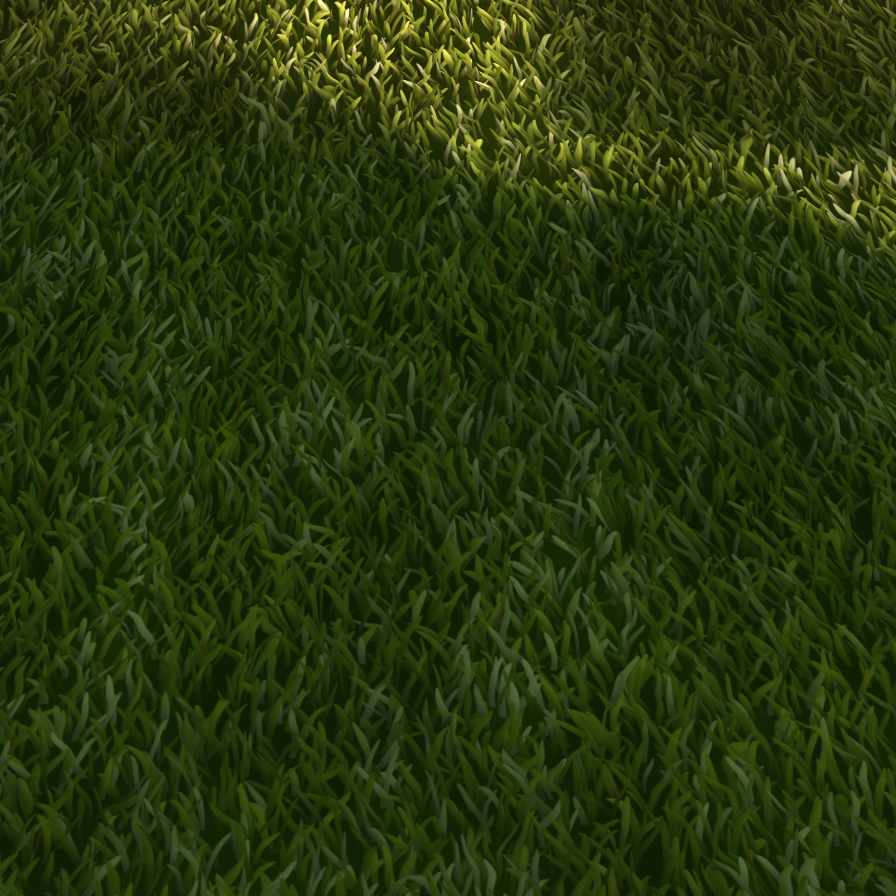
Reproduce this texture procedurally as a WebGL 2 fragment shader.

```glsl
#version 300 es
precision highp float;
// A mown lawn in perspective, mostly in shade, with a band of sun near the top.
// Curved blades grow from a jittered ground grid and are painted back to front;
// noise varies their tone, and a soft mask places the sunlight.
uniform vec2 u_resolution;
out vec4 fragColor;

const float RECESSION = 0.48;  // how much the blades shrink toward the top
const float CELL = 0.024;      // spacing of the blade roots
const vec3 SOIL  = vec3(0.060, 0.125, 0.010);
const vec3 LEAF  = vec3(0.130, 0.215, 0.026);
const vec3 OLIVE = vec3(0.220, 0.275, 0.045);
const vec3 PALE  = vec3(0.255, 0.325, 0.185);
const vec3 STRAW = vec3(0.235, 0.208, 0.060);

vec4 hash4(vec2 cell, float seed) {
  vec4 q = fract(vec4(cell.xyx, cell.y + seed * 7.31) * vec4(0.1031, 0.1030, 0.0973, 0.1099) + seed * 0.173);
  q += dot(q, q.wzxy + 33.33);
  return fract((q.xxyz + q.yzzw) * q.zywx);
}

float noise(vec2 p) {
  vec2 i = floor(p), f = fract(p);
  f = f * f * (3.0 - 2.0 * f);
  float low = mix(hash4(i, 3.0).x, hash4(i + vec2(1, 0), 3.0).x, f.x);
  float high = mix(hash4(i + vec2(0, 1), 3.0).x, hash4(i + vec2(1, 1), 3.0).x, f.x);
  return mix(low, high, f.y);
}

float fbm(vec2 p) {
  return 0.55 * noise(p) + 0.3 * noise(p * 2.1 + 17.0) + 0.15 * noise(p * 4.3 + 41.0);
}

float ellipseGlow(vec2 p, vec2 center, vec2 radius) {
  vec2 d = (p - center) / radius;
  return exp(-dot(d, d));
}

// Screen to ground: x spreads and y stretches as the lawn recedes.
vec2 toGround(vec2 uv, float scale) {
  return vec2((uv.x - 0.45) / scale, -log(scale) / RECESSION) + 2.0;
}

// Sunlight: a sloping lower edge, a hot spot, and a shadow at the right.
float sunlight(vec2 uv) {
  vec2 p = uv + 0.03 * (vec2(fbm(uv * 17.0), fbm(uv * 19.0 + 8.0)) - 0.5);
  float edge = 0.925 - 0.145 * smoothstep(0.24, 0.62, p.x) - 0.06 * smoothstep(0.78, 1.0, p.x);
  float sun = smoothstep(edge - 0.03, edge + 0.045, p.y);
  sun *= mix(0.22, 0.66, smoothstep(0.02, 0.32, p.x));
  float shadow = smoothstep(0.57, 0.65, p.x) * smoothstep(0.825, 0.88, p.y + 0.09 * (p.x - 0.7));
  sun *= 1.0 - 0.92 * shadow;
  sun += 0.40 * ellipseGlow(p, vec2(0.45, 0.97), vec2(0.17, 0.07));
  sun += 0.25 * ellipseGlow(p, vec2(0.98, 1.01), vec2(0.07, 0.03));
  return sun;
}

// One blade: returns coverage, height along it, and position across it.
vec3 blade(vec2 p, float len, float lean, float curl, float halfWidth, float soft) {
  float t = clamp(p.y / len, 0.0, 1.0);
  float bend = lean * mix(t, t * t, curl);
  float slope = lean * mix(1.0, 2.0 * t, curl) / len;
  float across = (p.x - bend) / sqrt(1.0 + slope * slope);
  float width = halfWidth * sqrt(max(1.0 - t * t * t, 0.0)) * (0.65 + 0.35 * t);
  float cover = smoothstep(soft, -soft, abs(across) - width);
  cover *= smoothstep(-soft, soft, p.y) * smoothstep(soft, -soft, p.y - len);
  return vec3(cover, t, clamp(across / halfWidth, -1.0, 1.0));
}

vec3 bladeColor(vec4 rnd, float t, float across, float patchTone, float sun) {
  vec3 tint = mix(LEAF, OLIVE, rnd.x * rnd.x);
  tint = mix(tint, PALE, smoothstep(0.68, 1.1, rnd.y + 0.8 * (patchTone - 0.4)));
  float form = mix(0.65, 1.08, smoothstep(0.0, 0.85, t)) * (0.82 + 0.3 * rnd.z);
  form *= 1.0 + 0.12 * across;
  vec3 lit = mix(vec3(0.36, 0.39, 0.05), vec3(0.86, 0.84, 0.38), rnd.w * t);
  lit = mix(lit, vec3(0.90, 0.82, 0.68), step(0.86, rnd.y) * t);
  return mix(tint * form, lit * form * form, sun);
}

void main() {
  vec2 uv = gl_FragCoord.xy / u_resolution;
  float scale = 1.0 - RECESSION * uv.y;
  // A small warp makes the blades less regular.
  vec2 ground = toGround(uv, scale);
  vec2 warped = ground + 0.010 * (vec2(noise(ground * 38.0), noise(ground * 38.0 + 9.0)) - 0.5);
  float pixel = 0.9 / (min(u_resolution.x, u_resolution.y) * scale);
  float soft = max(pixel, 0.0018);
  float sun = clamp(sunlight(uv), 0.0, 1.0);
  float patchTone = fbm(ground * 8.0);
  vec2 home = floor(warped / CELL);

  // Blades, farthest row first so that nearer ones cover them.
  vec3 color = SOIL * (0.7 + 0.6 * patchTone) + sun * vec3(0.09, 0.07, 0.0);
  for (int row = 0; row >= -3; row--) {
    for (int k = 0; k < 10; k++) {
      vec2 cell = home + vec2(k % 5 - 2, row);
      float seed = float(k / 5) + 1.0;
      vec4 form = hash4(cell, seed);
      vec4 tone = hash4(cell, seed + 5.0);
      vec2 root = (cell + form.xy) * CELL;
      float len = mix(0.026, 0.070, form.z);
      float lean = (form.w - 0.54) * 0.085;
      float halfWidth = mix(0.0030, 0.0066, tone.z);
      vec3 b = blade(warped - root, len, lean, tone.x, halfWidth, soft);
      color = mix(color, bladeColor(tone, b.y, b.z, patchTone, sun), b.x * 0.92);
    }
  }

  // Broad tone: dim hollows, and a dry, warm cast toward the far edge.
  color *= 0.80 + 0.38 * fbm(ground * 5.0 + 30.0);
  color *= 1.0 - 0.14 * ellipseGlow(uv, vec2(0.76, 0.62), vec2(0.22, 0.16));
  float dry = smoothstep(0.74, 0.98, uv.y) * (1.0 - 0.8 * sun);
  float luma = dot(color, vec3(0.3, 0.6, 0.1));
  color = mix(color, STRAW * luma / 0.20, 0.5 * dry);
  fragColor = vec4(color, 1.0);
}
```
